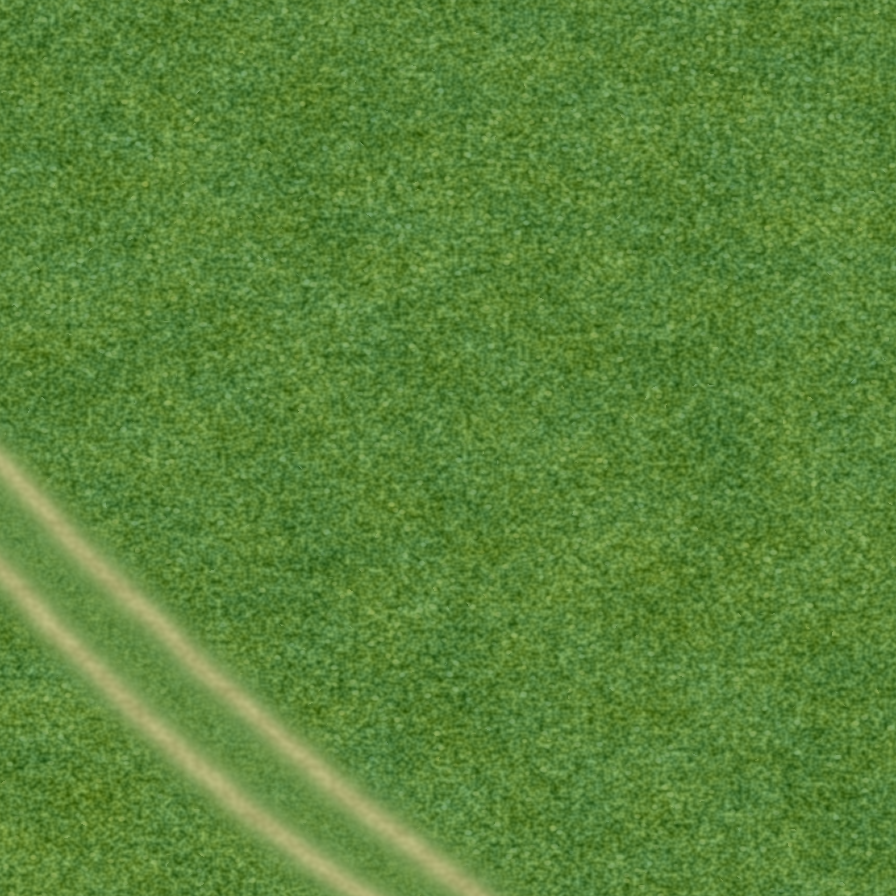
A Shadertoy shader for this texture:

```glsl
vec2 hash2(vec2 p) {
    uvec2 q = uvec2(ivec2(p) + 4096);
    uint h = q.x * 1597334673u ^ q.y * 3812015801u;
    h = (h ^ (h >> 15)) * 2246822519u;
    h ^= h >> 13;
    uint k = h * 3266489917u;
    k ^= k >> 16;
    return vec2(h & 65535u, k & 65535u) / 65535.0;
}

float gradientDot(vec2 cell, vec2 offset) {
    float angle = 6.28318 * hash2(cell).x;
    return dot(vec2(cos(angle), sin(angle)), offset);
}

float gradientNoise(vec2 p) {
    vec2 i = floor(p), f = p - i;
    vec2 u = f * f * f * (f * (f * 6.0 - 15.0) + 10.0);
    vec2 e = vec2(1.0, 0.0);
    return mix(mix(gradientDot(i, f), gradientDot(i + e, f - e), u.x),
               mix(gradientDot(i + e.yx, f - e.yx), gradientDot(i + 1.0, f - 1.0), u.x), u.y);
}

// Soft round patch, stretched by radius
float patchMask(vec2 p, vec2 center, vec2 radius) {
    vec2 q = (p - center) / radius;
    return exp(-dot(q, q));
}

// Pale leaf tips: one jittered spot per cell, kept by local density
float flecks(vec2 p, float density) {
    vec2 cell = floor(p);
    float cover = 0.0;
    for (int y = -1; y <= 1; y++) {
        for (int x = -1; x <= 1; x++) {
            vec2 id = cell + vec2(x, y);
            vec2 seed = hash2(id + 517.0);
            vec2 d = (p - id - hash2(id)) * vec2(0.85, 1.1);
            float radius = mix(0.3, 0.52, seed.y);
            float spot = 1.0 - smoothstep(radius * 0.3, radius, length(d));
            cover = max(cover, spot * step(seed.x, density) * mix(0.4, 1.0, seed.y));
        }
    }
    return cover;
}

// Signed distance to the curve y = c.x - c.y * x + c.z * x * x
float curveDistance(vec2 p, vec3 c) {
    float slope = 2.0 * c.z * p.x - c.y;
    return (p.y - c.x + c.y * p.x - c.z * p.x * p.x) / sqrt(1.0 + slope * slope);
}

void mainImage(out vec4 fragColor, in vec2 fragCoord) {
    vec2 uv = fragCoord / iResolution.xy;

    // Wheel tracks
    float wobble = 0.004 * gradientNoise(uv * 14.0);
    float upper = curveDistance(uv, vec3(0.482, 1.075, 0.315)) + wobble;
    float lower = curveDistance(uv, vec3(0.365, 1.13, 0.57)) + wobble;
    float nearest = min(abs(upper), abs(lower));
    float bare = exp(-pow(nearest / 0.0125, 2.0));
    float worn = exp(-pow(nearest / 0.025, 2.0));
    float between = smoothstep(0.0, 0.02, lower) * smoothstep(0.0, 0.02, -upper);

    // Turf grain, from broad mottling to single blades
    float broad = gradientNoise(uv * vec2(7.0, 11.0));
    float mottle = gradientNoise(uv * vec2(30.0, 42.0) + 31.0);
    float clumps = gradientNoise(uv * vec2(72.0, 84.0) + 67.0);
    float blades = gradientNoise(uv * vec2(125.0, 150.0) + 113.0);
    float fine = gradientNoise(uv * vec2(215.0, 235.0) + 211.0);
    float tone = 0.7 * broad + 0.9 * mottle + 1.3 * clumps + 2.3 * blades + 2.1 * fine;
    tone *= 1.0 - 0.6 * worn;
    vec3 color = vec3(0.338, 0.51, 0.212) + tone * vec3(0.07, 0.07, 0.066);

    // Yellow and blue-green drift
    float tint = gradientNoise(uv * vec2(13.0, 22.0) + 41.0)
               + 0.9 * gradientNoise(uv * 95.0 + 301.0);
    tint += 0.4 * patchMask(uv, vec2(0.05, 0.08), vec2(0.2, 0.13));
    tint += 0.35 * patchMask(uv, vec2(0.74, 0.36), vec2(0.22, 0.08));
    color += tint * vec3(0.04, 0.012, -0.04);

    // Clover patches
    float density = 0.1 + 0.12 * broad + 0.2 * mottle;
    density += 0.30 * patchMask(uv, vec2(0.77, 0.84), vec2(0.20, 0.15));
    density += 0.16 * patchMask(uv, vec2(0.27, 0.68), vec2(0.16, 0.12));
    density += 0.14 * patchMask(uv, vec2(0.42, 0.26), vec2(0.14, 0.06));
    density += 0.12 * patchMask(uv, vec2(0.68, 0.39), vec2(0.22, 0.05));
    density += 0.14 * patchMask(uv, vec2(0.96, 0.56), vec2(0.08, 0.08));
    float tips = flecks(uv * 105.0, density) * (1.0 - worn);
    color = mix(color, vec3(0.59, 0.73, 0.46) + 0.08 * tint * vec3(1.0, 0.3, -1.0), 0.62 * tips);

    // Worn verges, then bare soil
    color = mix(color, vec3(0.42, 0.58, 0.30), 0.35 * between);
    color = mix(color, vec3(0.49, 0.62, 0.35), 0.75 * worn);
    vec3 soil = vec3(0.71, 0.70, 0.47) + 0.07 * (mottle + blades);
    color = mix(color, soil, 0.9 * bare);

    fragColor = vec4(clamp(color, 0.0, 1.0), 1.0);
}
```
